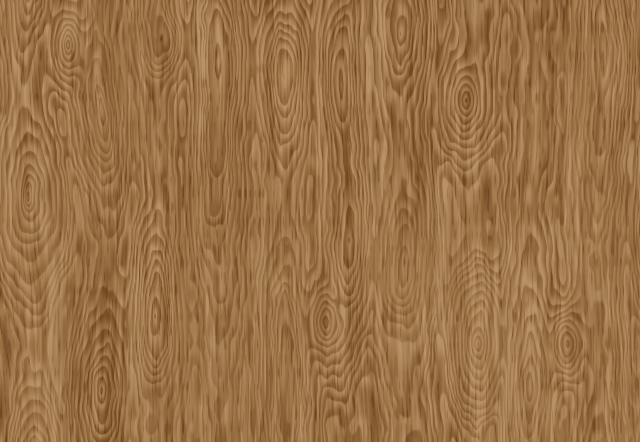
A WebGL 2 fragment shader for this texture:

```glsl
#version 300 es
precision highp float;
// Oak veneer: upright strips of growth rings, cut as slanted tubes so they
// close into cathedral arches and ovals, with a few knots bending the grain.
// Stretched value noise adds tone bands, fibres and short dark pores.

uniform vec2 u_resolution;
out vec4 fragColor;

float hash(vec2 c) {
    vec3 q = fract(c.xyx * 0.1031);
    q += dot(q, q.yzx + 33.33);
    return fract((q.x + q.y) * q.z);
}

float noise(vec2 p) {
    vec2 cell = floor(p), f = fract(p);
    f = f * f * (3.0 - 2.0 * f);
    float low = mix(hash(cell), hash(cell + vec2(1, 0)), f.x);
    float high = mix(hash(cell + vec2(0, 1)), hash(cell + vec2(1, 1)), f.x);
    return mix(low, high, f.y);
}

float smoothMin(float a, float b, float k) {
    float h = max(k - abs(a - b), 0.0) / k;
    return min(a, b) - 0.25 * h * h * k;
}

// Distance to the nearest wavering strip core, which dips in and out of the cut
float coreDistance(vec2 p) {
    float pitch = 0.142, nearest = 1.0;
    float first = floor(p.x / pitch);
    for (float i = -2.0; i <= 2.0; i++) {
        float id = first + i;
        float center = (id + 0.5 + 0.5 * (hash(vec2(id, 7.0)) - 0.5)) * pitch;
        float depth = 0.19 * (noise(vec2(id * 5.0 + 40.0, p.y * 1.7 + hash(vec2(id, 3.0)) * 9.0)) - 0.5);
        nearest = smoothMin(nearest, length(vec2(p.x - center, depth)), 0.02);
    }
    return nearest;
}

void main() {
    vec2 p = gl_FragCoord.xy / u_resolution.y;

    // Slow sideways drift of the grain
    vec2 grain = p;
    grain.x += 0.035 * (noise(p * vec2(5.0, 2.2)) - 0.5);
    grain.x += 0.010 * (noise(p * vec2(13.0, 6.0) + 20.0) - 0.5);
    float rings = coreDistance(grain);

    // Knots close the rings around themselves and push the fibres aside
    float heart = 0.0;
    for (float i = 0.0; i < 5.0; i++) {
        vec2 knot = vec2((i + 0.2 + 0.6 * hash(vec2(i, 11.0))) * 0.29, hash(vec2(i, 23.0)));
        vec2 away = p - knot;
        float reach = length(away * vec2(1.0, 0.5));
        grain.x -= 0.6 * away.x * exp(-reach * reach / 0.0016);
        rings = smoothMin(rings, reach + 0.008, 0.03);
        heart += exp(-reach * reach / 0.00012);
    }

    // Ragged ring edges and uneven ring widths
    rings += 0.013 * (noise(p * vec2(22.0, 9.0) + 5.0) - 0.5);
    rings += 0.006 * (noise(p * vec2(65.0, 27.0)) - 0.5);
    float phase = rings * 118.0 + 1.6 * noise(vec2(rings * 45.0, p.x * 2.0));
    float blur = fwidth(phase);
    float f = fract(phase);
    float lateWood = smoothstep(0.05, 0.8, f) * (1.0 - smoothstep(1.0 - clamp(blur, 0.15, 0.5), 1.0, f));
    float strength = mix(0.35, 0.95, noise(p * vec2(9.0, 2.5) + 60.0));
    strength *= 1.0 - smoothstep(0.5, 1.3, blur);

    // Tone from 0 (dark) to 1 (light)
    float tone = 0.60 - strength * (lateWood - 0.43);
    tone += 0.50 * (noise(grain * vec2(15.0, 0.8) + 9.0) - 0.5);
    tone += 0.24 * (noise(p * vec2(6.0, 3.0) + 31.0) - 0.5);
    tone += 0.55 * (noise(grain * vec2(95.0, 3.5)) - 0.5);
    tone += 0.65 * (noise(grain * vec2(250.0, 14.0)) - 0.5);
    tone -= 0.40 * smoothstep(0.62, 0.9, noise(grain * vec2(310.0, 32.0) + 77.0));
    tone -= 0.30 * heart;

    vec3 color = mix(vec3(0.51, 0.35, 0.19), vec3(0.68, 0.53, 0.36), clamp(tone, -0.4, 1.25));
    color.b -= 0.012 * smoothstep(0.5, 0.0, abs(tone - 0.5));
    fragColor = vec4(color, 1.0);
}
```
